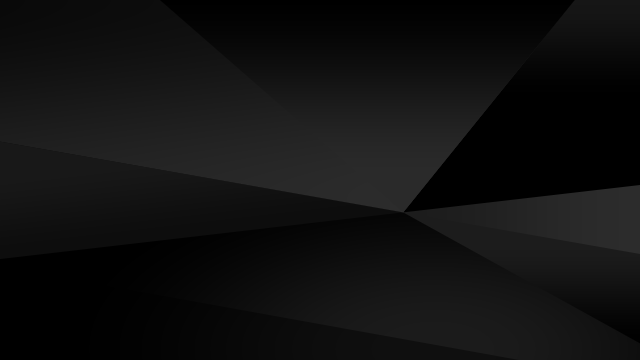
Write a Shadertoy shader that draws this background.

```glsl
// Dark folded-paper backdrop: shaded facets that fan out from one hub.
// Each facet is an intersection of half planes through the hub, painted
// back to front with its own soft grey gradient.

const vec2 HUB = vec2(0.630, 0.410);

// Signed distance to a line through the hub, positive above it.
float above(vec2 q, float slope) {
    return (q.y - slope * q.x) / sqrt(1.0 + slope * slope);
}

// Antialiased coverage of the positive side of a distance.
float cover(float dist) {
    return clamp(dist * iResolution.y + 0.5, 0.0, 1.0);
}

void mainImage(out vec4 fragColor, in vec2 fragCoord) {
    vec2 uv = fragCoord / iResolution.xy;
    vec2 q = (uv - HUB) * vec2(16.0 / 9.0, 1.0);

    // Fold lines
    float shallowFall = above(q, -0.1756);
    float shallowRise = above(q, 0.1157);
    float steepRise = above(q, 1.238);
    float lowerFall = above(q, -0.553);
    float upperFall = above(q, -0.873);
    float floorFold = above(q + vec2(0.0, 0.352), -0.18);

    // Floor: a broad glow, dimmed below its fold
    float glow = length((uv - vec2(0.68, 0.03)) / vec2(0.6, 0.5));
    float grey = 0.105 * (1.0 - smoothstep(0.1, 1.0, glow));
    grey *= mix(0.55, 1.0, cover(floorFold));

    // Lower right facet, fading to black downwards
    grey = mix(grey, 0.11 * smoothstep(0.03, 0.33, uv.y), cover(lowerFall));

    // Left facet, lighter towards its upper edge
    float leftShade = 0.05 + 0.045 * smoothstep(0.0, 0.24, shallowRise);
    grey = mix(grey, leftShade, cover(shallowRise));

    // Bright right sliver
    float sliver = mix(0.11, 0.172, smoothstep(0.63, 1.0, uv.x));
    grey = mix(grey, sliver, cover(shallowFall));

    // Black upper right facet, lit along the top
    float upperRight = 0.085 * smoothstep(0.72, 1.0, uv.y);
    grey = mix(grey, upperRight, cover(min(shallowRise, shallowFall)));

    // Large upper left facet
    float upperLeft = 0.07 + 0.1 * (1.0 - smoothstep(0.45, 1.0, uv.y))
                    - 0.035 * (1.0 - uv.x / 0.6);
    grey = mix(grey, upperLeft, cover(min(shallowFall, steepRise)));

    // Top facet, black above and merging with its neighbour near the hub
    float top = 0.165 * (1.0 - smoothstep(0.5, 1.02, uv.y));
    grey = mix(grey, top, cover(min(steepRise, upperFall)));

    fragColor = vec4(vec3(grey), 1.0);
}
```
